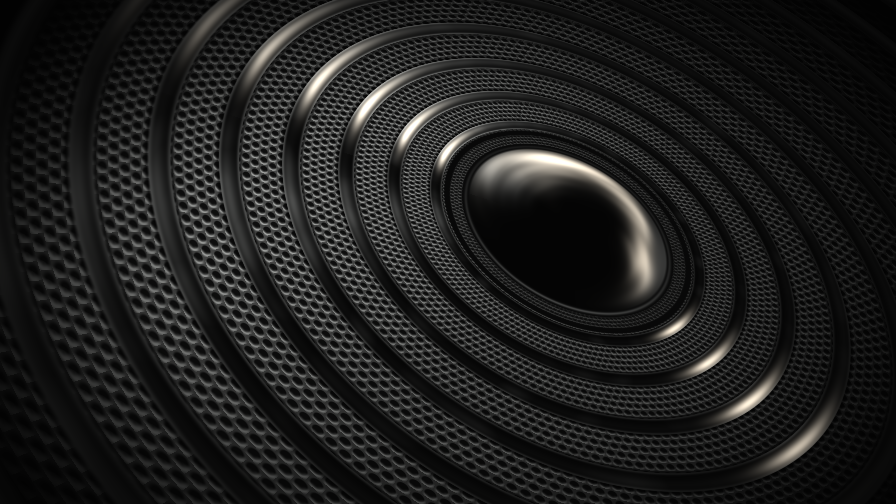
Write a WebGL 2 fragment shader that draws this background.

```glsl
#version 300 es
precision highp float;
// Tilted disc of concentric perforated bands parted by polished grooves,
// around a glossy dark dome. A projective map flattens the view to a plane;
// there, polar coordinates give the rings, staggered holes and reflections.
uniform vec2 u_resolution;
out vec4 outColor;

const float TAU = 6.28318;
const float DOME_RADIUS = 0.196;
const vec3 CREAM = vec3(1.0, 0.94, 0.85);
const vec3 STEEL = vec3(0.99, 1.0, 0.985);

vec2 hashGradient(vec2 cell) {
  float h = fract(sin(dot(cell, vec2(127.1, 311.7))) * 4375.85);
  return vec2(cos(h * TAU), sin(h * TAU));
}

float gradientNoise(vec2 p) {
  vec2 i = floor(p), f = fract(p);
  vec2 s = f * f * (3.0 - 2.0 * f);
  vec2 e = vec2(0.0, 1.0);
  float low = mix(dot(hashGradient(i), f), dot(hashGradient(i + e.yx), f - e.yx), s.x);
  float high = mix(dot(hashGradient(i + e), f - e), dot(hashGradient(i + 1.0), f - 1.0), s.x);
  return mix(low, high, s.y);
}

// Screen to disc plane, with the near side at the lower left.
vec2 toPlane(vec2 p) {
  return vec2(p.x, (p.y + 0.33 * p.x) / 0.749) / (1.0 - dot(vec2(0.125, 0.35), p));
}

// Ring number, growing by one from each groove to the next.
float ringIndex(float r) {
  return 12.89 * sqrt(max(r - 0.0261, 0.0)) - 6.346;
}

float bell(float x, float width) {
  return exp(-x * x / (width * width));
}

// Angular highlight with separate falloff on its two sides.
float lobe(float angle, float center, float before, float after) {
  float d = mod(angle - center + 0.5 * TAU, TAU) - 0.5 * TAU;
  return bell(d, d < 0.0 ? before : after);
}

float bandMask(float x, float lo, float hi, float aa) {
  return smoothstep(lo - aa, lo + aa, x) * (1.0 - smoothstep(hi - aa, hi + aa, x));
}

// Staggered holes whose lower lip catches light; up is in cell axes.
float perforation(vec2 grid, vec2 up, float aa) {
  grid.x += 0.5 * mod(floor(grid.y), 2.0);
  vec2 c = fract(grid) - 0.5;
  float d = length(c * vec2(1.0, 0.93));
  float metal = smoothstep(0.37 - aa, 0.37 + aa, d);
  float facing = dot(c / max(d, 0.05), -up);
  float lip = bell(d - 0.39, 0.08 + aa) * smoothstep(-0.1, 1.0, facing);
  return 0.035 + 0.17 * metal + 0.3 * lip;
}

// Polished groove: u runs from -1 to 1 across its width.
vec3 groove(float u, float angle, float n, float light, float aa) {
  float streak = gradientNoise(vec2(angle * 7.0, n * 1.5));
  float left = lobe(angle + 0.06 * u, 2.83, 0.32, 0.14);
  float tail = lobe(angle, 2.75, 1.0, 0.2);
  float right = lobe(angle, -0.71, 0.16, 0.21) * (1.0 - smoothstep(2.4, 4.0, n));
  float bounce = lobe(angle, 3.45, 0.16, 0.25);
  float glow = left * 0.9 * min(light, 1.1);
  float sheen = 0.03 + light * (0.26 * tail + 0.17 * bounce + 0.12 * max(streak, 0.0));
  float rim = bell(abs(u) - 0.93, 0.1 + aa) * (0.15 * light + 0.2 * tail * light + 0.1 * right);
  vec3 shine = CREAM * (glow * bell(u - 0.1, 0.65) + right * bell(u - 0.3, 0.65));
  return shine + STEEL * (sheen * (0.35 + 0.65 * bell(u - 0.3, 0.6)) + rim);
}

// Dark dome with a crescent reflection and soft wisps; s is in dome radii.
vec3 dome(vec2 s) {
  float r = length(s), a = atan(s.y, s.x);
  float ridge = 0.92 - 0.14 * lobe(a, 0.0, 0.6, 0.55);
  float d = r - ridge;
  float arc = lobe(a, 1.65, 1.3, 0.85) + 0.75 * lobe(a, -0.2, 0.45, 0.7);
  float inner = 0.15 + 0.17 * lobe(a, 2.3, 0.8, 0.5);
  float crescent = bell(d, d < 0.0 ? inner : 0.08) * min(arc, 1.0);
  float wisps = 0.85 + 0.6 * gradientNoise(vec2(r * 9.0 + a, a * 1.3));
  float haze = lobe(a, 2.6, 0.9, 0.4) * smoothstep(0.3, 0.85, r);
  float edge = 0.2 * lobe(a, -0.1, 0.6, 0.8) * smoothstep(0.75, 0.95, r);
  return CREAM * 0.98 * crescent * wisps + STEEL * (0.33 * haze * wisps + edge + 0.008);
}

void main() {
  vec2 view = (gl_FragCoord.xy - 0.5 * u_resolution) / u_resolution.y;
  float pixel = 1.0 / u_resolution.y;
  vec2 p = view - vec2(0.238, 0.051);
  vec2 q = toPlane(p);
  float r = length(q), angle = atan(q.y, q.x);
  float n = ringIndex(r);
  float blur = smoothstep(0.6, 1.2, length(p));

  // Key light from the left, fading toward the corners.
  vec2 key = (view - vec2(-0.36, 0.1)) / vec2(0.6, 0.42);
  float vignette = 1.0 - smoothstep(0.42, 1.09, length((view - vec2(0.02, -0.05)) / vec2(1.06, 0.75)));
  float light = (0.6 + 0.75 * exp(-dot(key, key))) * vignette;

  // Perforated bands.
  vec2 up = vec2(cos(angle), sin(angle));
  float cells = 168.0 / TAU;
  float meshAa = clamp(pixel * cells / max(r, 0.1) * 0.8, 0.06, 0.25) + 0.15 * blur;
  float mesh = perforation(vec2(angle * cells, n * 7.0), up, meshAa);
  vec3 color = STEEL * mesh * light;

  // Grooves, with a contact shadow on both sides.
  float u = (fract(n + 0.6) - 0.5) / 0.155;
  float aa = pixel * 70.0 / (1.0 + 2.0 * r) * 0.8 + 0.3 * blur;
  color *= 1.0 - 0.55 * bell(abs(u) - 1.1, 0.2);
  color = mix(color, groove(u, angle, n, light, aa), bandMask(u, -1.0, 1.0, aa));

  // Hub collar with its fine mesh, then the dome.
  float collar = 1.0 - smoothstep(0.245 - pixel, 0.245 + pixel, r);
  float fineMesh = perforation(vec2(angle * cells, (r - 0.21) * 130.0), up, 0.25);
  vec3 hub = STEEL * (0.025 + fineMesh * 0.5 * light * bandMask(r, 0.21, 0.233, pixel));
  hub += STEEL * 0.16 * bell(r - 0.202, 0.003) * (0.4 + lobe(angle, -1.6, 1.2, 1.2));
  color = mix(color, hub, collar);
  float inside = 1.0 - smoothstep(DOME_RADIUS - 1.5 * pixel, DOME_RADIUS + 1.5 * pixel, r);
  color = mix(color, dome(q / DOME_RADIUS), inside);

  outColor = vec4(color + 0.008, 1.0);
}
```
